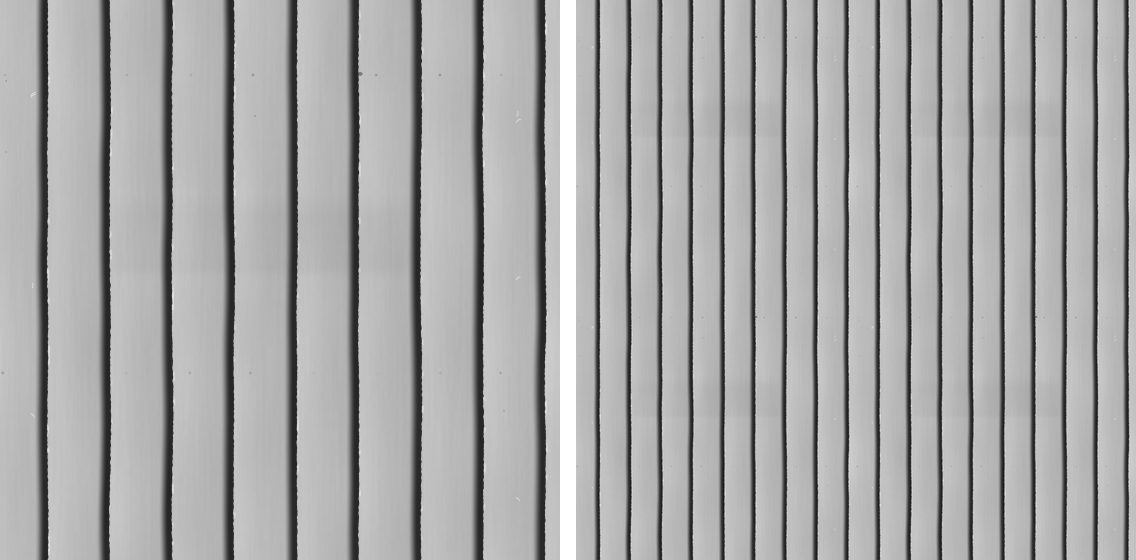
Left: one tile. Right: repeated 2 by 2.
Reproduce this texture procedurally as a WebGL 1 fragment shader.

```glsl
precision highp float;
// Nine pale grey vertical boards with dark shaded grooves, faint stains, nail marks and nicks.
uniform vec2 u_resolution;

const float BOARDS = 9.0;
const float GROOVE_EDGE = 0.768;   // sharp side of the groove within a repeat
const float GROOVE_DARK = 0.155;
const float NAIL_OFFSET = 0.28;    // nail position across a board

float hash(vec2 p) {
  return fract(sin(dot(p, vec2(127.1, 311.7))) * 43758.547);
}

float wrapIndex(float i, float period) {
  return floor(mod(i + 0.5, period));
}

float cornerSlope(vec2 cell, vec2 offset, vec2 local, vec2 period, float seed) {
  vec2 c = floor(mod(cell + offset + 0.5, period));
  float angle = 6.28319 * hash(c + seed);
  return dot(vec2(cos(angle), sin(angle)), local - offset);
}

// Gradient noise that wraps after "period" cells, about -0.7 to 0.7
float noise(vec2 p, vec2 period, float seed) {
  vec2 i = floor(p), f = p - i;
  vec2 w = f * f * f * (f * (f * 6.0 - 15.0) + 10.0);
  float a = cornerSlope(i, vec2(0.0, 0.0), f, period, seed);
  float b = cornerSlope(i, vec2(1.0, 0.0), f, period, seed);
  float c = cornerSlope(i, vec2(0.0, 1.0), f, period, seed);
  float d = cornerSlope(i, vec2(1.0, 1.0), f, period, seed);
  return mix(mix(a, b, w.x), mix(c, d, w.x), w.y);
}

float tileNoise(vec2 p, vec2 cells, float seed) {
  return noise(p * cells, cells, seed);
}

// Shortest offset on the repeating canvas
vec2 wrapDelta(vec2 d) {
  return fract(d + 0.5) - 0.5;
}

float disc(vec2 d, float radius, float soft) {
  return 1.0 - smoothstep(radius - soft, radius + soft, length(d));
}

// Short, slightly bent scratch
float nick(vec2 d, float angle, float halfLength, float soft) {
  float c = cos(angle), s = sin(angle);
  vec2 q = vec2(c * d.x + s * d.y, c * d.y - s * d.x);
  q.y += 60.0 * q.x * q.x;
  q.x -= clamp(q.x, -halfLength, halfLength);
  return disc(q, 0.0007, soft);
}

// Broad rectangular stain with soft sides
float stain(vec2 p) {
  float across = smoothstep(0.17, 0.23, p.x) * (1.0 - smoothstep(0.70, 0.77, p.x));
  float along = smoothstep(0.502, 0.522, p.y) * (1.0 - smoothstep(0.61, 0.66, p.y));
  return across * along;
}

float boardShade(vec2 p, float t, float board) {
  float glow = 0.9 + 0.7 * tileNoise(p, vec2(9.0, 4.0), 3.0);
  float shade = 0.716 + 0.055 * glow * (1.0 - smoothstep(0.0, 0.62, t));
  shade -= 0.012 * smoothstep(0.55, 0.82, t);
  shade += 0.014 * (hash(vec2(board, 7.0)) - 0.5);
  shade += 0.030 * tileNoise(p, vec2(5.0, 4.0), 11.0);
  shade += 0.014 * tileNoise(p, vec2(160.0, 7.0), 17.0);
  shade += 0.008 * tileNoise(p, vec2(230.0, 60.0), 23.0);
  return shade - 0.022 * stain(p);
}

void main() {
  vec2 p = gl_FragCoord.xy / u_resolution;
  float pixel = 1.0 / min(u_resolution.x, u_resolution.y);
  float soft = max(0.0007, 0.7 * pixel);

  // Signed distance from the nearest groove edge, in board widths
  float u = p.x * BOARDS - GROOVE_EDGE;
  float nearest = floor(u + 0.5);
  float k = wrapIndex(nearest, BOARDS);
  float d = u - nearest - 0.030 * noise(vec2(k + 0.37, p.y * 6.0), vec2(BOARDS, 6.0), 31.0);
  float board = wrapIndex(k - step(d, 0.0), BOARDS);
  float t = d < 0.0 ? 1.0 + d : d;
  float shade = boardShade(p, t, board);

  // Nail marks in two rows
  for (int i = 0; i < 2; i++) {
    float row = 0.334 + 0.532 * float(i);
    float strength = hash(vec2(k, float(i) + 40.0));
    float shift = 0.06 * (hash(vec2(k, float(i) + 50.0)) - 0.5);
    vec2 q = vec2((d - NAIL_OFFSET - shift) / BOARDS, p.y - row);
    shade -= 0.22 * strength * disc(q, 0.0018, 0.0012 + 0.5 * pixel);
  }

  // Pale nicks gathered in two columns, and scattered dark specks
  for (int i = 0; i < 8; i++) {
    float n = float(i);
    vec2 spot = vec2(mix(0.059, 0.925, mod(n, 2.0)), hash(vec2(n, 61.0)));
    float bend = 2.6 * (hash(vec2(n, 67.0)) - 0.7);
    shade += 0.17 * nick(wrapDelta(p - spot), bend, 0.004, soft);
    vec2 speck = vec2((floor(9.0 * hash(vec2(n, 71.0))) + 1.1) / BOARDS, hash(vec2(n, 73.0)));
    shade -= 0.16 * step(4.0, n) * disc(wrapDelta(p - speck), 0.0013, soft);
  }

  // Groove: soft shadow on its left, rough sharp edge on its right
  float rough = 0.014 * noise(vec2(k + 0.61, p.y * 170.0), vec2(BOARDS, 170.0), 83.0);
  float edgeSoft = max(0.008, 0.7 * BOARDS * pixel);
  float deep = GROOVE_DARK + 0.025 * tileNoise(p, vec2(9.0, 5.0), 89.0);
  float shadow = mix(deep, shade, smoothstep(0.055, 0.213, -d));
  float chipped = smoothstep(0.25, 0.5, noise(vec2(k + 0.43, p.y * 48.0), vec2(BOARDS, 48.0), 97.0));
  shade += 0.10 * chipped * (1.0 - smoothstep(0.008, 0.028, abs(d - 0.014)));
  float notch = (1.0 - step(0.5, abs(k - 5.0))) * disc(vec2(d / BOARDS - 0.003, (p.y - 0.868) * 1.3), 0.0045, 0.0015);
  shade = mix(shade, 0.42, 0.8 * notch);
  shade = mix(shadow, shade, smoothstep(-edgeSoft, edgeSoft, d + rough));

  gl_FragColor = vec4(vec3(shade), 1.0);
}
```
